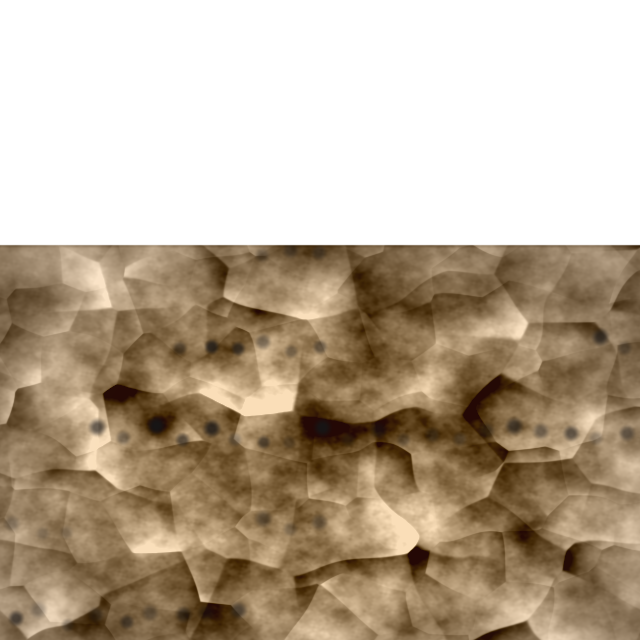
Write a Shadertoy shader that draws this texture.

```glsl
// Weathered brown rock face with chipped facets and dark pits below a blank white sky.

vec2 hash2(vec2 p) {
    vec3 q = fract(p.xyx * vec3(0.1031, 0.1030, 0.0973));
    q += dot(q, q.yzx + 33.33);
    return fract((q.xx + q.yz) * q.zy);
}

float valueNoise(vec2 p) {
    vec2 cell = floor(p), f = fract(p);
    f = f * f * (3.0 - 2.0 * f);
    float low = mix(hash2(cell).x, hash2(cell + vec2(1, 0)).x, f.x);
    float high = mix(hash2(cell + vec2(0, 1)).x, hash2(cell + vec2(1, 1)).x, f.x);
    return mix(low, high, f.y);
}

// Cloudy mottling, centred on zero
float mottle(vec2 p) {
    float sum = 0.0, amplitude = 0.5;
    for (int i = 0; i < 5; i++) {
        sum += amplitude * (valueNoise(p) - 0.5);
        p = mat2(1.6, 1.2, -1.2, 1.6) * p + 17.3;
        amplitude *= 0.62;
    }
    return sum;
}

// Voronoi chips, each tilted: mostly lit along the bottom and shaded at the top
float facets(vec2 p) {
    vec2 home = floor(p);
    float tone = 0.0, total = 0.0;
    for (int y = -1; y <= 1; y++)
    for (int x = -1; x <= 1; x++) {
        vec2 cell = home + vec2(x, y);
        vec2 offset = p - cell - 0.5 - 0.8 * (hash2(cell) - 0.5);
        vec2 rnd = hash2(cell + 71.7);
        float angle = -1.57 + 3.4 * (rnd.x - 0.5);
        float slope = dot(offset, vec2(cos(angle), sin(angle)));
        float strength = mix(0.3, 1.4, rnd.y * rnd.y);
        float weight = exp(-90.0 * (length(offset) - 0.4));
        tone += weight * strength * slope * (0.25 + 0.9 * slope * slope);
        total += weight;
    }
    return tone / total;
}

// Clustered round pits: x is the dark core, y the brown halo
vec2 pits(vec2 uv) {
    vec2 grid = vec2(23.0, 14.0);
    vec2 home = floor(uv * grid), result = vec2(0);
    for (int y = -1; y <= 1; y++)
    for (int x = -1; x <= 1; x++) {
        vec2 cell = home + vec2(x, y);
        vec2 rnd = hash2(cell + 5.2);
        vec2 cluster = hash2(floor(cell / vec2(3, 2)) + 130.4);
        float present = step(0.62, cluster.x) * step(mod(cell.y, 2.0), 0.5);
        float strength = present * mix(0.2, 1.0, rnd.x * cluster.y + 0.3 * rnd.y);
        vec2 center = (cell + 0.5 + vec2(0.25, 0.4) * (rnd - 0.5)) / grid;
        float d = length(uv - center);
        float radius = mix(0.013, 0.018, rnd.y);
        result.x = max(result.x, strength * smoothstep(radius, 0.004, d));
        result.y += strength * smoothstep(0.043, 0.0, d);
    }
    return result;
}

void mainImage(out vec4 fragColor, in vec2 fragCoord) {
    vec2 uv = fragCoord / iResolution.xy;
    float skyline = 0.617;

    // Gently bent chips at two sizes
    vec2 bend = vec2(valueNoise(uv * 13.0), valueNoise(uv * 13.0 + 40.0)) - 0.5;
    vec2 p = uv + 0.025 * bend;
    float relief = facets(p * vec2(6.2, 8.2) + 3.0);
    relief += 0.5 * facets(p * vec2(10.5, 13.0) + 29.0);
    relief += 0.75 * mottle(uv * vec2(12.0, 15.0));

    // Contrast and warmth fade towards the rim
    float rim = length((uv - vec2(0.5, 0.27)) * vec2(1.0, 1.4));
    float haze = smoothstep(0.2, 0.65, rim);
    vec2 pit = pits(uv);
    float tone = 0.6 + relief * mix(1.2, 0.6, haze) - 0.17 * pit.y;
    tone -= 0.1 * smoothstep(0.006, 0.0, abs(uv.y - skyline));
    tone = clamp(tone, 0.14, 0.98);

    vec3 warmth = mix(vec3(0.0, 0.11, 0.26), vec3(0.0, 0.085, 0.19), haze);
    vec3 rock = max(tone - warmth, 0.02);
    rock = mix(rock, vec3(0.09, 0.08, 0.08), pit.x * mix(0.95, 0.65, haze));

    float sky = smoothstep(skyline - 0.0015, skyline + 0.0015, uv.y);
    fragColor = vec4(mix(rock, vec3(1), sky), 1.0);
}
```
